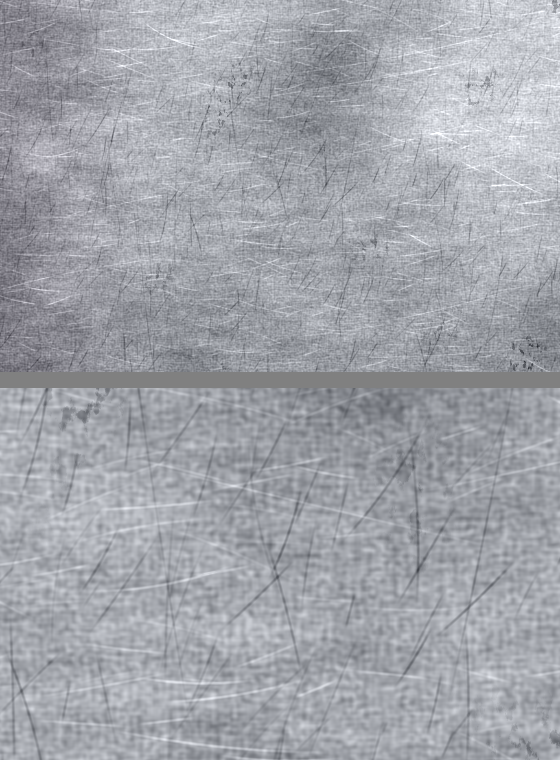
Top: the whole. Bottom: its middle third, enlarged.
Give the GLSL for this texture, as a Shadertoy shader.

```glsl
vec2 hash2(vec2 p)
{
    vec3 q = fract(vec3(p.xyx) * vec3(0.1031, 0.1030, 0.0973));
    q += dot(q, q.yzx + 33.33);
    return fract((q.xx + q.yz) * q.zy);
}

float gradDot(vec2 cell, vec2 offset)
{
    return dot(hash2(cell) * 2.0 - 1.0, offset);
}

float gradientNoise(vec2 p)
{
    vec2 i = floor(p), f = fract(p), e = vec2(0.0, 1.0);
    vec2 u = f * f * f * (f * (f * 6.0 - 15.0) + 10.0);
    return mix(mix(gradDot(i, f), gradDot(i + e.yx, f - e.yx), u.x),
               mix(gradDot(i + e, f - e), gradDot(i + e.yy, f - e.yy), u.x), u.y);
}

float fbm(vec2 p)
{
    float sum = 0.0, gain = 1.0;
    for (int i = 0; i < 5; i++) {
        sum += gain * gradientNoise(p);
        p = mat2(1.6, 1.2, -1.2, 1.6) * p + 7.3;
        gain *= 0.55;
    }
    return sum;
}

vec2 rotate(vec2 p, float angle)
{
    float c = cos(angle), s = sin(angle);
    return vec2(c * p.x + s * p.y, c * p.y - s * p.x);
}

// Tapered, slightly bowed line centred on the origin along x
float stroke(vec2 p, float reach, float bend, float width)
{
    float d = abs(p.y - bend * p.x * p.x);
    float line = 1.0 - smoothstep(0.0, width + 0.6 / iResolution.y, d);
    return line * (1.0 - smoothstep(0.4, 1.0, abs(p.x) / reach));
}

// One random scratch per cell, in a grid turned to the given angle
float scratches(vec2 p, float angle, vec2 cellSize, float spread, float density, float seed)
{
    p = rotate(p, angle) + seed * 3.7;
    vec2 base = floor(p / cellSize);
    float sum = 0.0;
    for (int y = -1; y <= 1; y++)
    for (int x = -1; x <= 1; x++) {
        vec2 cell = base + vec2(x, y);
        vec2 shape = hash2(cell + seed * 17.0 + 100.0);
        vec2 style = hash2(cell + seed * 31.0 + 300.0);
        vec2 q = p - (cell + hash2(cell + seed * 9.0 + 500.0)) * cellSize;
        q = rotate(q, (shape.x - 0.5) * spread);
        float reach = cellSize.x * mix(0.2, 0.8, shape.y);
        float mark = stroke(q, reach, (style.y - 0.5) * 3.0, 0.0016);
        sum += mark * step(style.x, density) * mix(0.3, 1.0, style.y);
    }
    return sum;
}

// A few scratches that cross much of the plate
float longScratches(vec2 p, float angle, float spread, float seed)
{
    float sum = 0.0;
    for (int i = 0; i < 9; i++) {
        vec2 id = vec2(float(i) * 7.0 + 3.0, seed);
        vec2 place = hash2(id), shape = hash2(id + 50.0);
        vec2 q = rotate(p - place * vec2(1.5, 1.0), angle + (shape.x - 0.5) * spread);
        float mark = stroke(q, mix(0.18, 0.5, shape.y), (place.x - 0.5) * 0.5, 0.0014);
        sum += mark * (0.7 + 0.8 * gradientNoise(q * vec2(25.0, 4.0) + id));
    }
    return sum;
}

void mainImage(out vec4 fragColor, in vec2 fragCoord)
{
    vec2 p = fragCoord / iResolution.y;
    vec2 uv = fragCoord / iResolution.xy;

    // Broad lighting and tarnish
    float cloud = fbm(p * vec2(2.6, 3.6) + 11.0);
    float tone = 0.70 + 0.13 * cloud;
    tone -= 0.17 * (1.0 - smoothstep(0.0, 0.26, uv.x + 0.12 * cloud));
    tone -= 0.11 * (1.0 - smoothstep(0.0, 0.5, uv.y));
    tone += 0.10 * smoothstep(0.6, 0.95, uv.x) * smoothstep(0.15, 0.75, uv.y);
    vec2 stain = (p - vec2(0.82, 0.70)) * vec2(5.2, 4.0) + 0.6 * cloud;
    tone -= 0.13 * exp(-dot(stain, stain));

    // Brushed grain and worn speckle
    tone += 0.10 * fbm(p * vec2(9.0, 32.0));
    tone += 0.14 * gradientNoise(p * vec2(60.0, 210.0));
    tone += 0.09 * gradientNoise(p * vec2(190.0, 35.0) + 40.0);
    tone += 0.15 * gradientNoise(p * 170.0 + 90.0);

    // Corroded pits, gathered in sparse clusters
    float cluster = smoothstep(0.12, 0.5, gradientNoise(p * vec2(6.0, 4.5) + 23.0));
    float pits = smoothstep(0.12, 0.35, fbm(p * vec2(60.0, 38.0) + 5.0));
    tone -= 0.26 * cluster * pits;

    // Dark upright and bright level scratches
    float dark = 0.8 * longScratches(p, 1.54, 0.45, 4.0);
    float bright = longScratches(p, 0.0, 0.5, 13.0);
    for (int i = 0; i < 3; i++) {
        float k = float(i);
        dark += scratches(p, 1.5 - 0.2 * k, vec2(0.13 - 0.03 * k, 0.05), 0.7, 0.55, k + 1.0);
        bright += scratches(p, 0.22 * (k - 1.2), vec2(0.14 - 0.03 * k, 0.045), 0.5, 0.5, k + 6.0);
    }
    float wear = 0.65 + 0.9 * gradientNoise(p * 5.0 + 60.0);
    tone -= 0.21 * min(dark, 1.3) * wear;
    tone += 0.23 * min(bright, 1.2) * (1.3 - wear);

    // Cool steel tint, faintly violet toward the dark left
    vec3 steel = tone + vec3(-0.012, 0.0, 0.025);
    steel += vec3(0.012, -0.006, 0.004) * (1.0 - smoothstep(0.0, 0.35, uv.x));
    fragColor = vec4(clamp(steel, 0.0, 1.0), 1.0);
}
```
